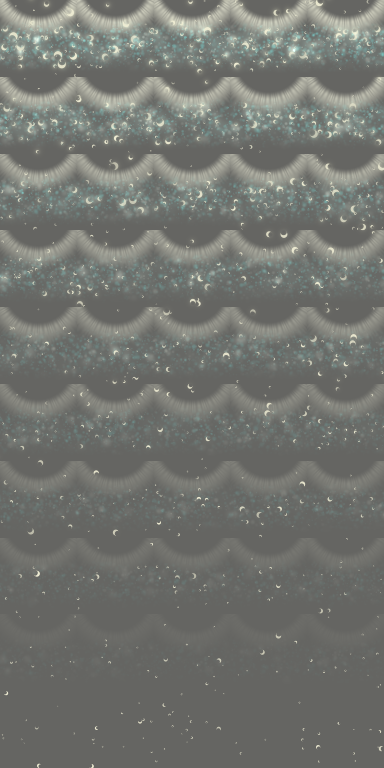
This pattern is drawn by a Shadertoy shader. Its source:

```glsl
const float COLS = 5.0;
const float ROWS = 10.0;

vec3 hash3(vec2 p) {
    vec3 q = fract(vec3(p.xyx) * vec3(0.1031, 0.1030, 0.0973));
    q += dot(q, q.yxz + 33.33);
    return fract((q.xxy + q.yzz) * q.zyx);
}

// Strength of a row: zero at the bottom, one at the top
float rowFade(float y) {
    return clamp(floor(y) / (ROWS - 1.0), 0.0, 1.0);
}

// Cloudy belt below each scallop
float belt(float y) {
    float depth = 1.0 - fract(y);
    return smoothstep(0.24, 0.50, depth) * (1.0 - smoothstep(0.62, 0.97, depth));
}

float clumps(vec2 p) {
    float s = sin(p.x * 7.1 + 2.0 * sin(p.y * 5.3)) + sin(p.y * 11.0 - p.x * 4.7)
            + sin(p.x * 17.0 + p.y * 13.0 + 2.0 * sin(p.x * 3.1));
    return smoothstep(-2.2, 2.4, s);
}

// Cellular field of soft round specks
float specks(vec2 p, float scale, float density) {
    vec2 g = p * scale, id = floor(g);
    float sum = 0.0;
    for (int j = -1; j <= 1; j++)
    for (int i = -1; i <= 1; i++) {
        vec2 c = id + vec2(i, j);
        vec3 h = hash3(c + scale * 7.0);
        vec3 k = hash3(c + scale * 3.0 + 91.0);
        float radius = mix(0.3, 0.85, k.x);
        float d = length(g - c - h.xy) / radius;
        sum += step(h.z, density) * k.y * (1.0 - smoothstep(0.1, 1.0, d));
    }
    return sum;
}

// Scattered crescents: x is the solid shape, y its halo
vec2 crescents(vec2 p, float scale, float density) {
    vec2 g = p * scale, id = floor(g);
    float aa = COLS * scale / iResolution.x;
    vec2 result = vec2(0.0);
    for (int j = -1; j <= 1; j++)
    for (int i = -1; i <= 1; i++) {
        vec2 c = id + vec2(i, j);
        vec3 h = hash3(c + scale * 5.0);
        vec3 k = hash3(c + scale * 11.0 + 47.0);
        vec2 home = (c + 0.5) / scale;
        float fade = rowFade(home.y);
        float chance = density * (0.04 + 0.06 * fade
                     + belt(home.y) * (0.06 + 0.5 * fade * fade * clumps(home)));
        if (h.z > chance) continue;

        float radius = mix(0.15, 0.44, k.x * k.x) * mix(0.72, 1.1, fade);
        float turn = 6.2832 * k.y;
        vec2 q = g - c - mix(vec2(0.2), vec2(0.8), h.xy);
        vec2 bite = 0.72 * radius * vec2(cos(turn), sin(turn));
        float moon = max(length(q) - radius, 0.95 * radius - length(q - bite));
        float shape = 1.0 - smoothstep(-0.6 * aa, 0.6 * aa, moon);
        result.x = max(result.x, shape * mix(0.55, 1.0, k.z));
        result.y = max(result.y, fade * exp(-5.0 * max(moon, 0.0)));
    }
    return result;
}

void mainImage(out vec4 fragColor, in vec2 fragCoord) {
    vec2 p = fragCoord / iResolution.xy * vec2(COLS, ROWS);
    vec2 cell = floor(p), f = fract(p);
    float fade = rowFade(p.y);
    float cloud = belt(p.y) * fade;
    vec3 color = vec3(0.395, 0.395, 0.383);

    // Scalloped fringe with radial threads
    vec2 q = vec2(f.x - 0.5, 1.23 - f.y);
    float r = length(q), angle = atan(q.x, q.y);
    float phase = 6.2832 * hash3(cell).x;
    float thread = sin(angle * 83.0 + phase + 2.0 * sin(angle * 19.0 + phase))
                 + 0.6 * sin(angle * 47.0 - phase);
    float edge = r + 0.014 * thread;
    float fringe = smoothstep(0.42, 0.53, r) * (1.0 - smoothstep(0.53, 0.76, edge));
    color += vec3(0.38, 0.38, 0.33) * fringe * (0.88 + 0.12 * thread) * pow(fade, 1.15);

    // Teal and pale specks over a clumpy haze
    float clump = clumps(p);
    float teal = specks(p, 17.0, 0.55) + 0.8 * specks(p, 29.0, 0.5);
    float pale = specks(p, 8.0, 0.45) + 0.7 * specks(p, 23.0, 0.35);
    color += vec3(0.07, 0.10, 0.095) * cloud * fade * mix(0.4, 1.2, clump);
    color += vec3(0.03, 0.21, 0.21) * teal * cloud * mix(1.0, 0.55, clump);
    color += vec3(0.24, 0.25, 0.23) * pale * cloud * mix(0.35, 1.1, clump);

    // Cream crescents, large and small
    vec2 large = crescents(p, 9.0, 0.75);
    vec2 small = crescents(p, 17.0, 0.4);
    color += vec3(0.13, 0.13, 0.10) * large.y * fade;
    color = mix(color, vec3(0.94, 0.93, 0.83), max(large.x, 0.85 * small.x));

    fragColor = vec4(clamp(color, 0.0, 1.0), 1.0);
}
```
